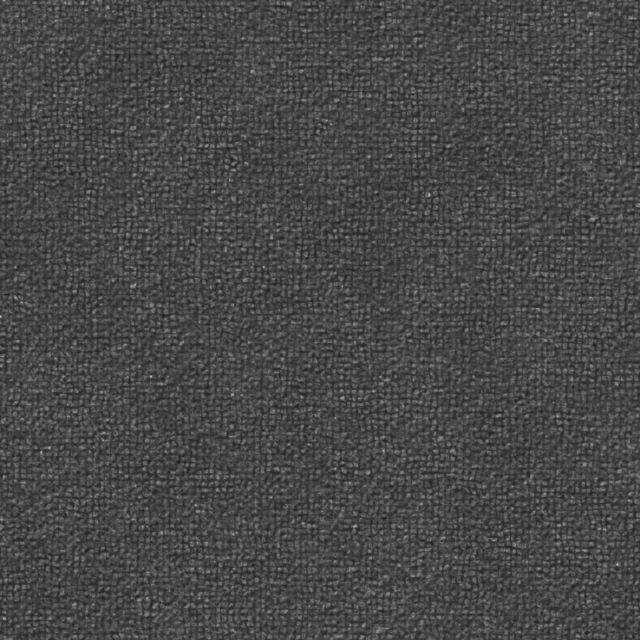
Write a WebGL 1 fragment shader that draws this texture.

```glsl
precision highp float;
// Charcoal woven cloth: a fine, nearly straight grid of small fuzzy knots.
uniform vec2 u_resolution;

#define KNOTS vec2(98.0, 104.0) // knots across and up the canvas
#define MEDIAN_GREY 0.274       // middle tone of the cloth
#define CONTRAST 0.215          // spread of the tones around it
#define WEAVE 1.7               // depth of the gaps between knots
#define FIBRE 2.1               // strength of the fine grain
#define KNOT_TONE 1.0           // tone difference from knot to knot
#define BLOTCH 0.36             // strength of the broad wear
#define DRIFT 0.7               // slow wander of the threads, in knots
#define WOBBLE 0.5              // local jitter of the threads, in knots
#define FLECK 1.5               // brightness of the stray fibre tips
#define LIGHT vec2(-0.35, 0.85) // direction of the light on the fibres

const float TAU = 6.2831853;

float hash(vec2 p) {
  return fract(sin(dot(p, vec2(127.1, 311.7))) * 43758.5453);
}

float valueNoise(vec2 p) {
  vec2 cell = floor(p);
  vec2 f = fract(p);
  f = f * f * (3.0 - 2.0 * f);
  float low = mix(hash(cell), hash(cell + vec2(1.0, 0.0)), f.x);
  float high = mix(hash(cell + vec2(0.0, 1.0)), hash(cell + 1.0), f.x);
  return mix(low, high, f.y);
}

// Two independent noises, centred on zero
vec2 noiseOffset(vec2 p) {
  return vec2(valueNoise(p), valueNoise(p + 57.3)) - 0.5;
}

// Rounded pillow: 1 on the knot, dim in the gaps, 0 in the pits at the corners
float knotShape(vec2 p) {
  vec2 wave = -cos(TAU * p);
  float square = min(wave.x, wave.y);
  float dome = 0.5 * (wave.x + wave.y);
  return smoothstep(-1.0, 0.3, mix(square, dome, 0.4));
}

// Fibres as a relief lit from one side, plus finer fuzz; centred on zero
float fibreGrain(vec2 uv) {
  vec2 p = uv * 180.0 + 41.0;
  float relief = valueNoise(p) - valueNoise(p + LIGHT);
  float fuzz = valueNoise(uv * 320.0 + 5.3) - 0.5;
  return relief + fuzz;
}

void main() {
  vec2 uv = gl_FragCoord.xy / min(u_resolution.x, u_resolution.y);

  // Thread grid, bent by slow drift and local wobble
  vec2 thread = uv * KNOTS;
  thread += DRIFT * noiseOffset(uv * 28.0);
  thread += WOBBLE * noiseOffset(uv * 110.0 + 13.7);
  float knot = knotShape(thread);

  // Tones, each centred on zero; fuzz hides the gaps in places
  float openness = mix(0.55, 1.4, valueNoise(uv * 34.0 + 91.0));
  float weave = WEAVE * openness * (knot - 0.53);
  float knotTone = KNOT_TONE * knot * knot * (hash(floor(thread) + 3.1) - 0.5);
  float wear = valueNoise(uv * 8.0 + 7.9) + valueNoise(uv * 26.0 + 23.0) - 1.0;

  // Stray fibre tips that catch the light
  float fleck = FLECK * smoothstep(0.75, 1.0, valueNoise(uv * 170.0 + 71.0));

  float tone = weave + knotTone + FIBRE * fibreGrain(uv) + BLOTCH * wear + fleck;
  float grey = MEDIAN_GREY * exp(CONTRAST * tone);
  gl_FragColor = vec4(vec3(grey), 1.0);
}
```
